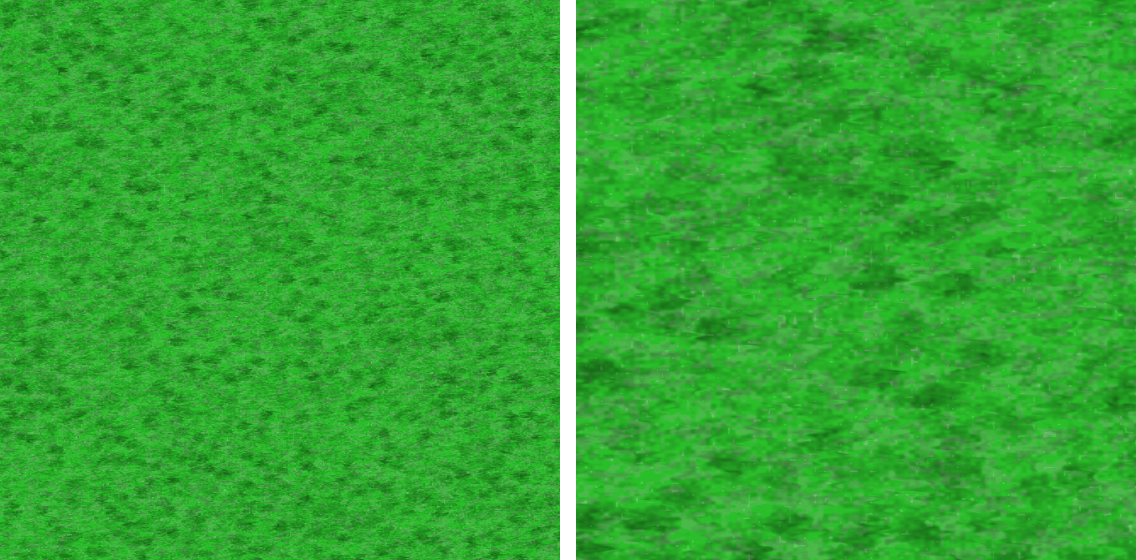
Left, the full canvas; right, a detail of the centre.
Give the GLSL for this texture, as a WebGL 1 fragment shader.

```glsl
precision highp float;
// Dense green turf: ragged sideways blades, small dark hollows and pale flecks.
uniform vec2 u_resolution;

#define HOLLOW_CELLS 46.0
#define HOLLOW_DEPTH 0.21
#define FRAY_WIDTH 0.015
#define TUFT_SCALE vec2(75.0, 110.0)
#define BLADE_SCALE vec2(150.0, 330.0)
#define GRAIN_SCALE vec2(330.0, 430.0)
#define BASE_LEVEL 0.69
#define MAX_LEVEL 0.745
#define PALE_AMOUNT 0.12

float hash(vec2 p) {
    vec3 q = fract(vec3(p.xyx) * 0.1031);
    q += dot(q, q.yzx + 33.33);
    return fract((q.x + q.y) * q.z);
}

vec2 hash2(vec2 p) {
    return vec2(hash(p), hash(p + 71.7));
}

// Smooth value noise in 0..1
float noise(vec2 p) {
    vec2 cell = floor(p);
    vec2 f = fract(p);
    f = f * f * (3.0 - 2.0 * f);
    float low = mix(hash(cell), hash(cell + vec2(1.0, 0.0)), f.x);
    float high = mix(hash(cell + vec2(0.0, 1.0)), hash(cell + 1.0), f.x);
    return mix(low, high, f.y);
}

// Cellular noise: soft spots of random strength
float hollows(vec2 p) {
    vec2 cell = floor(p);
    float depth = 0.0;
    for (int y = -1; y <= 1; y++) {
        for (int x = -1; x <= 1; x++) {
            vec2 id = cell + vec2(float(x), float(y));
            vec2 offset = p - id - hash2(id);
            float strength = hash(id + 19.3);
            float spot = 1.0 - smoothstep(0.0, 0.8, length(offset * vec2(0.85, 1.15)));
            depth = max(depth, strength * strength * spot);
        }
    }
    return depth;
}

// Broad, faint changes of light across the lawn
float drift(vec2 p) {
    return sin(p.x * 9.0 + 2.0 * sin(p.y * 7.0)) * sin(p.y * 11.0 + 1.5 * sin(p.x * 8.0));
}

void main() {
    vec2 uv = gl_FragCoord.xy / u_resolution;

    // Fray the shapes sideways into short blades
    float fray = noise(uv * vec2(110.0, 400.0) + 31.0) - 0.5;
    vec2 p = uv + vec2(fray * FRAY_WIDTH, fray * 0.003);

    float hollow = hollows(p * HOLLOW_CELLS + 7.0);
    float tuft = noise(p * TUFT_SCALE + 113.0) - 0.5;
    float blade = noise(p * BLADE_SCALE + 211.0) - 0.5;
    float grain = noise(uv * GRAIN_SCALE + 17.0) - 0.5;

    // Green level
    float level = BASE_LEVEL + 0.12 * tuft + 0.16 * blade + 0.13 * grain;
    level += 0.012 * drift(uv) - HOLLOW_DEPTH * hollow;
    level = clamp(level, 0.36, MAX_LEVEL);

    // Pale haze on the raised tufts, with sparse bright flecks
    float haze = 0.5 * noise(p * BLADE_SCALE * 0.6 + 307.0)
               + 0.5 * noise(uv * GRAIN_SCALE + 401.0) - 0.3 * hollow;
    float pale = smoothstep(0.41, 0.65, haze);
    float fleck = smoothstep(0.86, 0.97, noise(uv * GRAIN_SCALE + 503.0));

    vec3 color = level * vec3(0.222, 1.0, 0.220);
    color += PALE_AMOUNT * pale * vec3(1.0, -0.15, 1.0);
    color += PALE_AMOUNT * fleck * vec3(1.0, 0.4, 1.0);
    gl_FragColor = vec4(color, 1.0);
}
```
